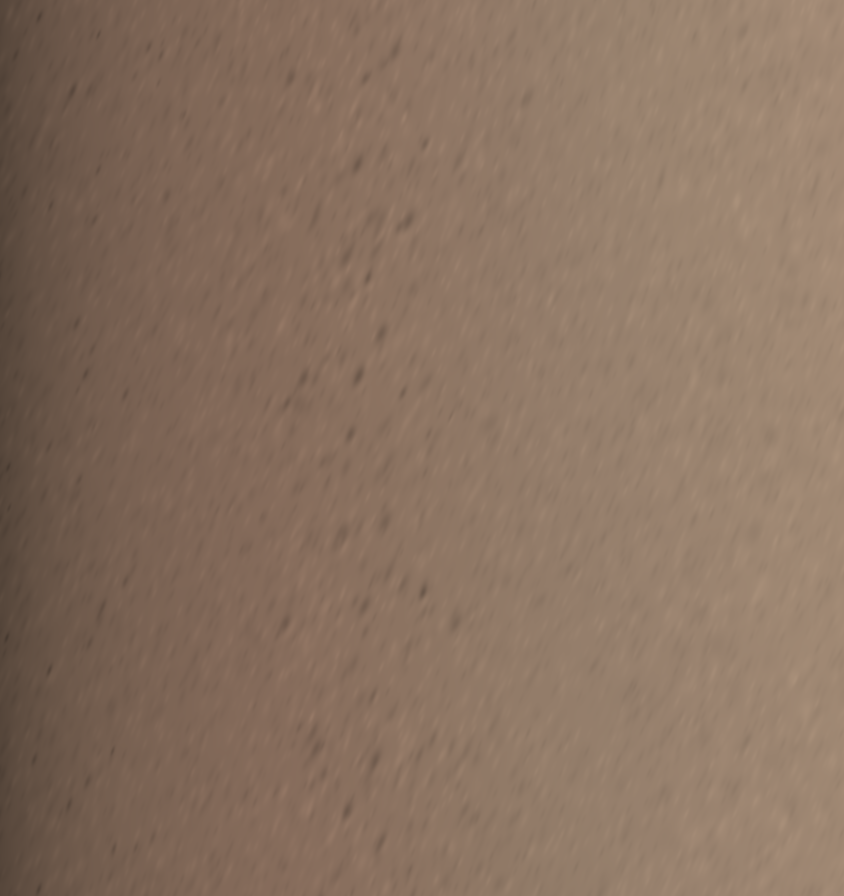
This texture is drawn by a Shadertoy shader. Its source:

```glsl
// Softly lit, tan, skin-like surface that falls into shade at the left edge.
// Slanted soft flecks, scattered one per cell at several scales, form the
// fine relief; a sparse layer of darker ones makes the pores.

vec3 hash3(vec2 cell) {
    vec3 q = fract(vec3(cell.xyx) * vec3(0.1031, 0.1030, 0.0973));
    q += dot(q, q.yxz + 33.33);
    return fract((q.xxy + q.yzz) * q.zyx);
}

// Sum of soft elliptical flecks, each with a random strength in lo..hi.
float flecks(vec2 p, vec2 cellSize, vec2 radius, float presence, float lo, float hi) {
    vec2 g = p / cellSize;
    vec2 base = floor(g);
    float sum = 0.0;
    for (int j = -1; j <= 1; j++) {
        for (int i = -1; i <= 1; i++) {
            vec2 cell = base + vec2(i, j);
            vec3 place = hash3(cell + 17.0);
            vec3 kind = hash3(cell + 91.0);
            vec2 d = (g - cell - place.xy) * cellSize / (radius * mix(0.65, 1.2, kind.y));
            sum += step(kind.x, presence) * mix(lo, hi, kind.z) * exp(-dot(d, d));
        }
    }
    return sum;
}

void mainImage(out vec4 fragColor, in vec2 fragCoord) {
    vec2 uv = fragCoord / iResolution.xy;
    vec2 p = fragCoord / iResolution.y;

    // Coordinates across and along the slanted grain, gently bent
    vec2 grain = vec2(p.x * 0.93 - p.y * 0.36, p.x * 0.36 + p.y * 0.93);
    grain.x += 0.007 * sin(uv.y * 4.0 + uv.x * 3.0);

    // Broad light: steep shade at the left, slow rise to the right
    float light = 0.480 + 0.153 * uv.x - 0.145 * exp(-uv.x / 0.10);
    light += 0.014 * (uv.y - 0.5) * smoothstep(0.2, 1.0, uv.x);
    light += 0.002 * sin(uv.x * 17.0 + uv.y * 5.0) * sin(uv.y * 11.0 - uv.x * 6.0);

    // Where the relief shows: a rough central band and the far right
    float band = exp(-pow((uv.x - 0.43 + 0.06 * (uv.y - 0.5)) / 0.14, 2.0));
    float nearSide = smoothstep(0.55, 1.0, uv.x);
    float farSide = 1.0 - smoothstep(0.1, 0.38, uv.x);

    // Fine streaks, then medium and broad relief
    float relief = (0.027 + 0.008 * band) *
        flecks(grain, vec2(0.0068, 0.020), vec2(0.0026, 0.0095), 0.85, -1.0, 1.0);
    relief += (0.014 + 0.036 * band) *
        flecks(grain + 3.1, vec2(0.014, 0.030), vec2(0.0038, 0.011), 0.6, -1.2, 0.9);
    relief += (0.005 + 0.024 * nearSide) *
        flecks(grain + 7.7, vec2(0.024, 0.032), vec2(0.008, 0.013), 0.7, -1.0, 1.0);

    // Pores: soft in the middle, each with a faint lit rim on its lower right
    vec2 poreCell = vec2(0.034, 0.052);
    vec2 poreSize = vec2(0.0046, 0.0108);
    float pores = flecks(grain + 12.3, poreCell, poreSize, 0.23, 0.15, 1.0);
    float rims = flecks(grain + 12.3 + vec2(-0.005, 0.008), poreCell, poreSize, 0.23, 0.15, 1.0);
    relief += (0.035 * rims - 0.135 * pores) * (0.15 + 0.85 * band + 0.15 * nearSide);

    // Thin, small pores in the shade
    relief -= 0.085 * farSide *
        flecks(grain + 21.9, vec2(0.020, 0.034), vec2(0.0026, 0.0080), 0.18, 0.2, 1.0);

    // Ruddy in the left half, turning to a yellower beige on the right
    float beige = smoothstep(0.3, 0.75, uv.x);
    float olive = exp(-uv.x / 0.08) + 0.2 * sin(uv.x * 13.0 + uv.y * 4.0);
    vec3 tint = mix(vec3(1.0, 0.805, 0.68), vec3(1.0, 0.85, 0.72), beige);
    tint.g += 0.010 * olive;

    fragColor = vec4(clamp((light + relief) * tint, 0.0, 1.0), 1.0);
}
```
